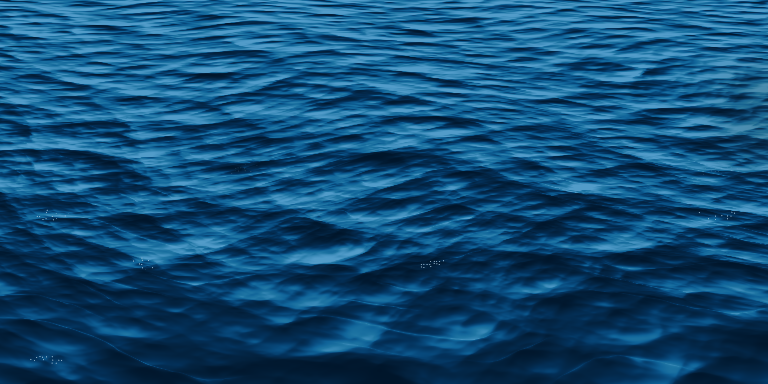
A WebGL 1 fragment shader for this texture:

```glsl
precision highp float;
// Wind-ruffled deep blue sea, seen at a low angle towards the horizon.
uniform vec2 u_resolution;

float hash(vec2 p) {
  return fract(sin(dot(p, vec2(127.1, 311.7))) * 4375.85);
}

// Water colour from shadowed wave face (0) to reflected sky (1).
vec3 waterColor(float t) {
  vec3 c = mix(vec3(0.0, 0.08, 0.16), vec3(0.01, 0.13, 0.24), clamp(t / 0.1, 0.0, 1.0));
  c = mix(c, vec3(0.01, 0.19, 0.35), clamp((t - 0.10) / 0.21, 0.0, 1.0));
  c = mix(c, vec3(0.03, 0.29, 0.49), clamp((t - 0.31) / 0.19, 0.0, 1.0));
  c = mix(c, vec3(0.06, 0.39, 0.60), clamp((t - 0.50) / 0.15, 0.0, 1.0));
  c = mix(c, vec3(0.12, 0.46, 0.64), clamp((t - 0.65) / 0.16, 0.0, 1.0));
  return mix(c, vec3(0.32, 0.61, 0.79), clamp((t - 0.81) / 0.15, 0.0, 1.0));
}

// Normalised slope of many sharp-crested waves; blur fades the finest ones.
float waveSlope(inout vec2 p, float blur) {
  float slope = 0.0;
  float energy = 0.0;
  float freq = 11.5;
  float weight = 1.0;
  for (int i = 0; i < 24; i++) {
    float n = float(i);
    float angle = 0.06 + 1.05 * sin(n * 2.4 + 0.7);
    vec2 dir = vec2(sin(angle), cos(angle));
    float phase = dot(p, dir) * freq + n * n * 1.7;
    // Wave groups break the crests into short lengths.
    float along = dot(p, vec2(dir.y, -dir.x));
    float group = 0.55 + 0.45 * sin(along * freq * 0.47 + n * 4.1);
    float rise = cos(phase) * exp(1.6 * (sin(phase) - 1.0));
    float w = weight * exp(-0.2 * freq * freq * blur * blur);
    slope += w * group * rise * dir.y;
    energy += w * w;
    // Large waves drag the smaller ones along.
    p -= dir * rise * group * 0.5 / freq;
    freq *= 1.15;
    weight *= 0.957;
  }
  return slope / (0.131 * sqrt(energy));
}

// Rare glints, denser inside a few small foam patches.
float glints(vec2 uv) {
  vec2 cell = floor(uv * 120.0);
  vec2 center = 0.25 + 0.5 * vec2(hash(cell + 3.1), hash(cell + 8.7));
  float dot_ = 1.0 - smoothstep(0.05, 0.32, length(fract(uv * 120.0) - center));
  vec2 region = floor(uv * vec2(4.0, 8.0));
  vec2 offset = fract(uv * vec2(4.0, 8.0)) - 0.5;
  float foam = step(0.86, hash(region + 5.0)) * smoothstep(0.3, 0.0, length(offset * vec2(1.0, 1.6)));
  return dot_ * step(0.9994 - 0.45 * foam, hash(cell));
}

void main() {
  vec2 uv = gl_FragCoord.xy / u_resolution.y;
  float aspect = u_resolution.x / u_resolution.y;

  // Project the canvas onto the sea plane.
  float depth = 1.0 / (1.38 - uv.y);
  vec2 sea = vec2((uv.x - 0.5 * aspect) * depth, 3.0 * depth);
  sea += vec2(0.12 * sin(sea.y * 2.3 + 0.6), 0.12 * sin(sea.x * 3.1 + sea.y));
  vec2 swell = sea;

  // Waves, softer in the foreground.
  float near = 1.0 - smoothstep(0.0, 0.45, uv.y);
  float blur = 0.009 * depth * depth + 0.015 * near;
  float slope = waveSlope(sea, blur);

  // Faces turned to the viewer are dark, backs reflect the sky.
  float light = -slope * mix(0.88, 0.6, near) + 1.75 * (uv.y - 0.5) - 0.1;
  light += 0.2 * sin(swell.x * 4.3 + 1.8 * sin(swell.y * 3.1) + swell.y * 5.0);

  // Thin bright filaments on the disturbed surface.
  float strand = 1.0 - abs(sin(sea.y * 25.0 + sea.x * 6.0 + 1.5 * sin(sea.x * 11.0)));
  float patches = smoothstep(0.0, 0.9, sin(swell.x * 9.0 + 2.0 * sin(swell.y * 8.0)));
  light += 0.9 * pow(strand, 7.0) * patches * (1.0 - smoothstep(0.5, 0.8, uv.y));

  float tone = 1.0 / (1.0 + exp(-1.7 * light));
  vec3 color = waterColor(tone);

  // Faint olive reflection near the right edge, then the glints.
  float olive = smoothstep(0.88, 1.0, uv.x / aspect) * (1.0 - smoothstep(0.05, 0.2, abs(uv.y - 0.7)));
  color = mix(color, vec3(0.24, 0.42, 0.45), 0.35 * olive * tone);
  color = mix(color, vec3(0.68, 0.80, 0.88), 0.75 * glints(uv) * (1.0 - smoothstep(0.45, 0.6, uv.y)));

  gl_FragColor = vec4(color, 1.0);
}
```
